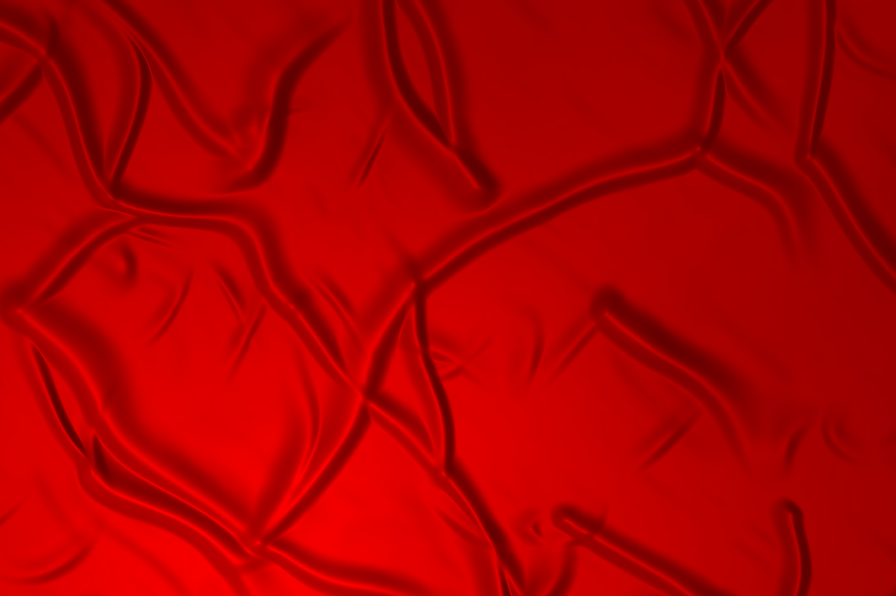
Reproduce this texture procedurally as a Shadertoy shader.

```glsl
// Crumpled red satin: curved folds link the nodes of a jittered lattice into
// branching ridges, with shallow creases between them. The summed height field
// is lit by its slope: steep flanks go dark, crests and flat cloth stay bright.

#define FOLD_CELL 0.30
#define FOLD_WIDTH 0.023
#define FOLD_DENSITY 0.35
#define CREASE_CELL 0.17
#define CREASE_WIDTH 0.017
#define CREASE_DENSITY 0.20
#define BEND 0.42
#define WARP 0.045
#define FLANK_SHADE 0.50
#define SIDE_LIGHT 0.14
#define GLOW_CENTRE vec2(0.30, 0.05)
#define SEED 17.0

vec3 hash3(vec2 p) {
    vec3 q = fract(p.xyx * vec3(0.1031, 0.1030, 0.0973));
    q += dot(q, q.yxz + 33.33);
    return fract((q.xxy + q.yzz) * q.zyx);
}

// Smooth value noise, two channels, centred on zero
vec2 noise2(vec2 p) {
    vec2 i = floor(p), f = fract(p);
    f = f * f * f * (f * (f * 6.0 - 15.0) + 10.0);
    vec2 low = mix(hash3(i).xy, hash3(i + vec2(1, 0)).xy, f.x);
    vec2 high = mix(hash3(i + vec2(0, 1)).xy, hash3(i + vec2(1, 1)).xy, f.x);
    return mix(low, high, f.y) - 0.5;
}

// Height of one bowed fold from a to b, steeper on one flank.
// Loose folds flatten and widen towards b, and also towards a if headFade is 1.
float foldHeight(vec2 p, vec2 a, vec2 b, vec3 rnd, float width, float headFade) {
    vec2 axis = b - a;
    float len = length(axis);
    axis /= len;
    float along = dot(p - a, axis) / len;
    float t = clamp(along, 0.0, 1.0);
    float bow = 16.0 * t * t * (1.0 - t) * (1.0 - t);
    float across = dot(p - a, vec2(-axis.y, axis.x)) - BEND * (rnd.x - 0.5) * len * bow;
    float beyond = (along - t) * len;
    float loose = max(headFade, smoothstep(0.3, 0.6, rnd.z));
    float fade = 1.0 - loose * smoothstep(0.3, 1.0, t);
    fade *= 1.0 - headFade * smoothstep(0.5, 0.0, t);
    float crest = width * mix(0.7, 1.3, rnd.y);
    float spread = crest * (1.0 + 0.45 * across / (abs(across) + width));
    spread *= 1.0 + 0.35 * (1.0 - fade);
    return crest * fade * exp(-(across * across + beyond * beyond) / (spread * spread));
}

vec2 node(vec2 cell, float seed) {
    return cell + 0.15 + 0.7 * hash3(cell + seed).xy;
}

// A network of folds; a cubic norm blends them where they meet
float foldLayer(vec2 p, float size, float width, float density, float headFade, float seed) {
    vec2 home = floor(p / size);
    float sum = 0.0;
    for (int y = -2; y <= 2; y++)
    for (int x = -2; x <= 1; x++) {
        vec2 cell = home + vec2(x, y);
        vec2 a = node(cell, seed) * size;
        for (int k = 0; k < 3; k++) {
            // Links run upward, down-right and up-right
            vec2 stepTo = k == 0 ? vec2(0, 1) : vec2(1, k == 1 ? -1 : 1);
            vec2 key = cell + seed + 41.0 * float(k + 1);
            if (hash3(key).x > density) continue;
            vec2 b = node(cell + stepTo, seed) * size;
            float h = foldHeight(p, a, b, hash3(key + 7.3), width, headFade) / width;
            sum += h * h * h;
        }
    }
    return width * pow(sum + 1e-4, 1.0 / 3.0);
}

float clothHeight(vec2 p) {
    vec2 q = p + WARP * 2.0 * noise2(p * 4.2 + SEED);
    float h = foldLayer(q, FOLD_CELL, FOLD_WIDTH, FOLD_DENSITY, 0.0, SEED);
    h += 0.6 * foldLayer(q + 0.07, CREASE_CELL, CREASE_WIDTH, CREASE_DENSITY, 1.0, SEED + 60.0);
    // Broad sag and faint slanted ripples
    h += 0.024 * noise2(p * 5.0 + 3.0).x;
    h += 0.006 * noise2(vec2(q.x + q.y, (q.y - q.x) * 0.5) * 15.0).y;
    return h;
}

void mainImage(out vec4 fragColor, in vec2 fragCoord) {
    vec2 uv = fragCoord / iResolution.xy;
    vec2 p = fragCoord / iResolution.y;

    // Slope of the cloth
    const float e = 0.003;
    float h = clothHeight(p);
    vec2 slope = vec2(clothHeight(p + vec2(e, 0)), clothHeight(p + vec2(0, e))) - h;
    slope /= e;

    // Pool of light, falling off to the right and the top
    vec2 away = uv - GLOW_CENTRE;
    float light = 0.56 + 0.40 * exp(-dot(away * away, vec2(3.9, 1.9)));
    light += 0.05 * noise2(p * 2.6 + 9.0).x;

    // Satin response: dark flanks, a lit side and a soft crest
    float steep = dot(slope, slope);
    float shade = 1.0 - FLANK_SHADE * steep / (steep + 0.28);
    shade += SIDE_LIGHT * dot(slope, normalize(vec2(0.8, 0.6)));
    shade += 0.08 * smoothstep(0.008, 0.03, h);
    shade += 0.012 * noise2(p * vec2(90.0, 60.0)).x;

    // Keep the deepest shadows open
    float red = light * shade;
    red = 0.5 * (red + 0.36 + sqrt((red - 0.36) * (red - 0.36) + 0.004));
    fragColor = vec4(clamp(red, 0.0, 1.0), 0.0, 0.0, 1.0);
}
```
